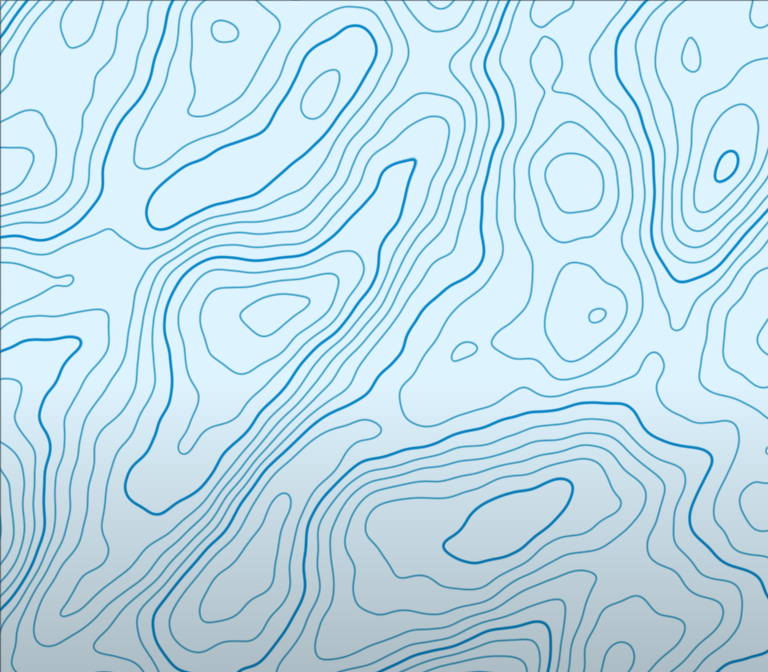
A WebGL 1 fragment shader for this pattern:

```glsl
precision highp float;
// Topographic map: contour lines of a terrain made of gradient noise that is
// stretched along a rising diagonal. Line distance is height over slope, every
// fifth line is heavier, and the pale paper darkens towards the lower edge.

uniform vec2 u_resolution;

const vec3 PAPER = vec3(0.868, 0.952, 0.994);
const vec3 THIN_INK = vec3(0.25, 0.63, 0.78);
const vec3 BOLD_INK = vec3(0.04, 0.53, 0.78);
const vec3 EDGE_INK = vec3(0.22, 0.25, 0.28);

const float LEVELS = 12.5;       // contour levels per unit of noise
const float BOLD_EVERY = 5.0;
const float THIN_HALF = 0.0013;  // half line widths, in canvas heights
const float BOLD_HALF = 0.0020;

// Unit gradient pointing in a random direction for each lattice cell
vec2 cellGradient(vec2 cell) {
  float h = fract(sin(dot(cell, vec2(127.1, 311.7))) * 43758.55);
  float angle = 6.28319 * h;
  return vec2(cos(angle), sin(angle));
}

float gradientNoise(vec2 p) {
  vec2 i = floor(p);
  vec2 f = p - i;
  vec2 u = f * f * f * (f * (f * 6.0 - 15.0) + 10.0);
  vec2 r = vec2(1.0, 0.0);
  float a = dot(cellGradient(i), f);
  float b = dot(cellGradient(i + r.xy), f - r.xy);
  float c = dot(cellGradient(i + r.yx), f - r.yx);
  float d = dot(cellGradient(i + r.xx), f - r.xx);
  return mix(mix(a, b, u.x), mix(c, d, u.x), u.y);
}

vec2 rotate(vec2 p, float angle) {
  float c = cos(angle);
  float s = sin(angle);
  return vec2(c * p.x + s * p.y, c * p.y - s * p.x);
}

// Terrain height, counted in contour levels
float terrain(vec2 p) {
  vec2 bend = vec2(gradientNoise(p * 3.0 + 17.0), gradientNoise(p * 3.0 + 41.0));
  vec2 q = rotate(p + 0.06 * bend, 0.82) * vec2(2.0, 3.6) + 5.3;
  float height = gradientNoise(q);
  height += 0.27 * gradientNoise(q * 2.1 + 9.7);
  height += 0.035 * gradientNoise(p * 17.0 + 3.1);
  return LEVELS * height + 0.4;
}

// Slope of the terrain by forward differences
float steepness(vec2 p, float height) {
  vec2 e = vec2(0.001, 0.0);
  vec2 rise = vec2(terrain(p + e.xy), terrain(p + e.yx)) - height;
  return max(length(rise) / e.x, 0.5);
}

// Coverage of a line with soft edges
float stroke(float dist, float halfWidth, float soft) {
  return 1.0 - smoothstep(halfWidth - soft, halfWidth + soft, dist);
}

void main() {
  vec2 p = gl_FragCoord.xy / u_resolution.y;
  float aspect = u_resolution.x / u_resolution.y;
  float soft = max(0.0016, 0.75 / u_resolution.y);

  // Nearest contour and the distance to it
  float height = terrain(p);
  float level = floor(height + 0.5);
  float dist = abs(height - level) / steepness(p, height);
  float bold = 1.0 - step(0.5, mod(level + 0.25, BOLD_EVERY));

  // Ink on paper
  vec3 ink = mix(THIN_INK, BOLD_INK, bold);
  float halfWidth = mix(THIN_HALF, BOLD_HALF, bold);
  vec3 color = mix(PAPER, ink, stroke(dist, halfWidth, soft));

  // Shade over the lower part
  float shade = clamp(1.0 - p.y / 0.43, 0.0, 1.0);
  color *= mix(vec3(1.0), vec3(0.78, 0.775, 0.775), shade);

  // Hairline along the top and left edges
  float edge = min(1.0 - p.y, p.x / aspect);
  color = mix(color, EDGE_INK, 0.8 * stroke(edge, 0.0011, soft));

  gl_FragColor = vec4(color, 1.0);
}
```
